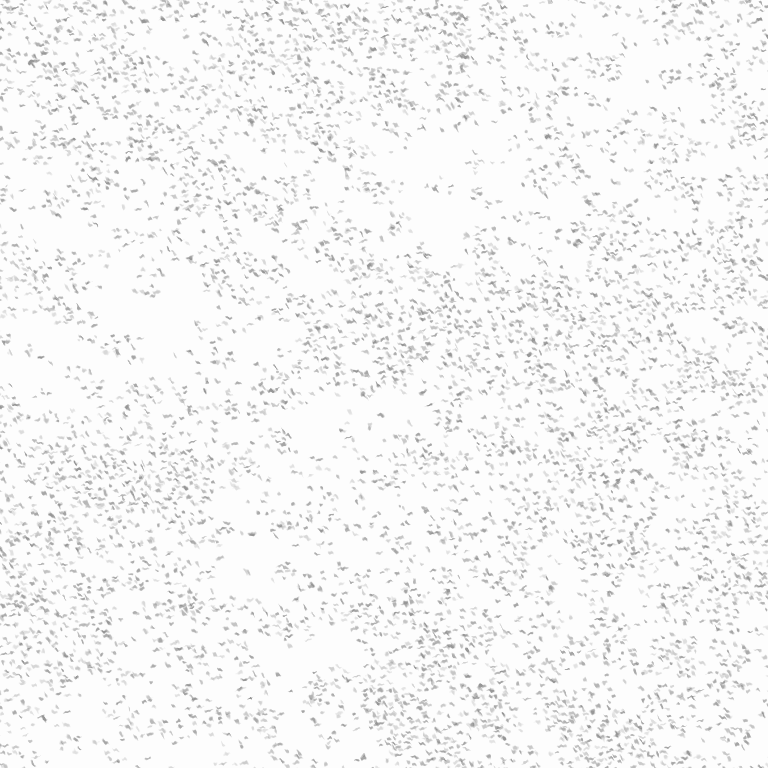
Reproduce this texture procedurally as a three.js fragment shader.

```glsl
// Pale paper strewn with fine, soft grey flecks that lean down to the right.
// Cellular noise on a tilted grid places one fleck per cell; slow noise thins
// and gathers them into patches, and layered sines roughen their outlines.

varying vec2 vUv;

const vec3 PAPER = vec3(0.993);
const float GRAIN_ANGLE = -0.36;               // lean of the flecks, radians
const vec2 CELLS = vec2(95.0, 150.0);          // cells along and across the grain
const vec2 LENGTH_RANGE = vec2(0.0032, 0.0070);  // half lengths
const vec2 WIDTH_RANGE = vec2(0.0020, 0.0036);   // half widths
const vec2 INK_RANGE = vec2(0.10, 0.35);       // faintest and darkest fleck
const float ANGLE_SPREAD = 1.5;
const float MAX_INK = 0.40;
const float CORE = 0.30;                       // solid part of a fleck
const float ROUGHNESS = 0.0008;
const float COVERAGE = 0.53;                   // mean chance of a fleck
const float PATCH_SCALE = 5.0;
const float PATCH_CONTRAST = 0.75;
const vec2 CLUSTER_SCALE = vec2(26.0, 48.0);
const float CLUSTER_CONTRAST = 1.25;
const vec2 CLEARING = vec2(0.40, 0.52);        // thinly covered middle
const float CLEARING_DEPTH = 0.24;

mat2 rotation(float angle) {
  float c = cos(angle), s = sin(angle);
  return mat2(c, s, -s, c);
}

float hash(vec2 p) {
  vec3 q = fract(vec3(p.xyx) * 0.1031);
  q += dot(q, q.yzx + 33.33);
  return fract((q.x + q.y) * q.z);
}

float valueNoise(vec2 p) {
  vec2 cell = floor(p);
  vec2 f = fract(p);
  f = f * f * (3.0 - 2.0 * f);
  float low = mix(hash(cell), hash(cell + vec2(1.0, 0.0)), f.x);
  float high = mix(hash(cell + vec2(0.0, 1.0)), hash(cell + 1.0), f.x);
  return mix(low, high, f.y);
}

// Layered sines that bend the fleck outlines
vec2 roughen(vec2 p) {
  vec2 wave = sin(p.yx * vec2(610.0, 540.0) + 2.0 * sin(p * 173.0));
  wave += 0.6 * sin(p.yx * vec2(930.0, 1070.0) + p * 420.0);
  return p + ROUGHNESS * wave;
}

// Chance of a fleck at a point: broad patches, small clusters, a clearing
float fleckChance(vec2 canvasPos, vec2 grainPos) {
  float broad = valueNoise(canvasPos * PATCH_SCALE + 17.0) - 0.5;
  float cluster = valueNoise(grainPos * CLUSTER_SCALE + 71.0) - 0.5;
  vec2 away = canvasPos - CLEARING;
  float clearing = exp(-dot(away, away) * 14.0);
  return COVERAGE + PATCH_CONTRAST * broad + CLUSTER_CONTRAST * cluster
       - CLEARING_DEPTH * clearing;
}

// Ink of the one fleck that may live in a cell
float fleckInk(vec2 grainPos, vec2 cell, mat2 toCanvas) {
  vec2 id = cell + 200.0;
  vec2 center = (cell + vec2(hash(id), hash(id + 311.7))) / CELLS;
  float present = step(hash(id + 523.1), fleckChance(toCanvas * center, center));
  float tilt = (hash(id + 741.3) - 0.5) * ANGLE_SPREAD;
  vec2 radii = vec2(mix(LENGTH_RANGE.x, LENGTH_RANGE.y, hash(id + 907.9)),
                    mix(WIDTH_RANGE.x, WIDTH_RANGE.y, hash(id + 1103.3)));
  float dist = length(rotation(-tilt) * (grainPos - center) / radii);
  float ink = mix(INK_RANGE.x, INK_RANGE.y, hash(id + 1301.9));
  return present * ink * (1.0 - smoothstep(CORE, 1.0, dist));
}

void main() {
  mat2 toCanvas = rotation(GRAIN_ANGLE);
  vec2 grainPos = roughen(rotation(-GRAIN_ANGLE) * vUv);
  vec2 homeCell = floor(grainPos * CELLS);

  // Gather the flecks of this cell and its neighbours
  float ink = 0.0;
  for (int y = -1; y <= 1; y++) {
    for (int x = -1; x <= 1; x++) {
      ink += fleckInk(grainPos, homeCell + vec2(float(x), float(y)), toCanvas);
    }
  }
  gl_FragColor = vec4(PAPER - min(ink, MAX_INK), 1.0);
}
```
